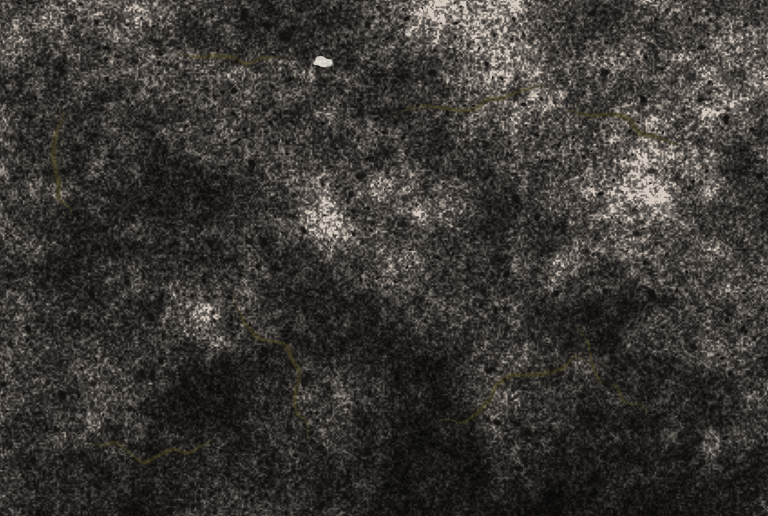
A WebGL 2 fragment shader for this texture:

```glsl
#version 300 es
precision highp float;
// Weathered dark stone: log-normal brightness built from patches, mottling
// and fine grain, then scattered pits in three sizes, thin olive veins that
// wander and taper, and one pale pebble. Lengths are in canvas heights.

#define MEDIAN_TONE 0.203
#define CONTRAST 0.56
#define PATCH_SCALE 5.0
#define MOTTLE_SCALE 27.0
#define GRAIN_SCALE 285.0
#define LIGHT_FALLOFF 1.3
#define PIT_RADIUS 0.0105
#define PIT_FILL 0.5
#define VEIN_WIDTH 0.0055
#define STONE_TINT vec3(1.045, 0.99, 0.935)
#define VEIN_COLOR vec3(0.27, 0.25, 0.135)
#define PIT_COLOR vec3(0.062, 0.056, 0.051)

uniform vec2 u_resolution;
out vec4 fragColor;

// Integer hash: three values in 0..1 per cell and seed
vec3 hash3(vec2 cell, uint seed) {
    uvec3 v = uvec3(uvec2(ivec2(cell)), seed) * 1664525u + 1013904223u;
    v.x += v.y * v.z; v.y += v.z * v.x; v.z += v.x * v.y;
    v ^= v >> 16u;
    v.x += v.y * v.z; v.y += v.z * v.x; v.z += v.x * v.y;
    return vec3(v >> 8u) / 16777216.0;
}

// Value noise in -1..1
float noise(vec2 p, uint seed) {
    vec2 c = floor(p), f = p - c;
    f = f * f * (3.0 - 2.0 * f);
    float low = mix(hash3(c, seed).x, hash3(c + vec2(1, 0), seed).x, f.x);
    float high = mix(hash3(c + vec2(0, 1), seed).x, hash3(c + vec2(1, 1), seed).x, f.x);
    return 2.0 * mix(low, high, f.y) - 1.0;
}

float fbm(vec2 p, uint seed) {
    float sum = 0.0, gain = 0.5;
    for (int i = 0; i < 4; i++) {
        sum += gain * noise(p, seed + uint(i));
        p = mat2(1.6, 1.2, -1.2, 1.6) * p + 3.7;
        gain *= 0.5;
    }
    return sum;
}

vec2 rotate(vec2 p, float angle) {
    float c = cos(angle), s = sin(angle);
    return vec2(c * p.x + s * p.y, c * p.y - s * p.x);
}

// Coverage of scattered, uneven elliptical pits
float pits(vec2 p, float cells, float fill, float radius, float wobble, uint seed) {
    float aa = 0.5 / u_resolution.y, cover = 0.0;
    vec2 home = floor(p * cells);
    for (int j = -1; j <= 1; j++)
    for (int i = -1; i <= 1; i++) {
        vec2 cell = home + vec2(i, j);
        vec3 place = hash3(cell, seed), form = hash3(cell, seed + 1u);
        vec2 d = rotate(p - (cell + place.xy) / cells, 6.2832 * form.x);
        d.y *= 1.0 + 0.9 * form.y;
        float r = radius * mix(0.4, 1.0, form.z * form.z);
        float dist = length(d) + 0.35 * r * wobble;
        float mask = 1.0 - smoothstep(0.55 * r - aa, 1.1 * r + aa, dist);
        mask += 0.22 * (1.0 - smoothstep(r, 1.9 * r, dist));
        cover = max(cover, mask * step(place.z, fill) * mix(0.65, 1.0, form.y));
    }
    return min(cover, 1.0);
}

// Coverage of wandering, tapered veins, one per slot of a 4 by 2 layout
float veins(vec2 p, float aspect) {
    float aa = 0.8 / u_resolution.y, cover = 0.0;
    for (int i = 0; i < 8; i++) {
        vec2 slot = vec2(i % 4, i / 4);
        vec3 place = hash3(slot, 71u), form = hash3(slot, 72u);
        vec2 center = (slot + 0.5 + 0.6 * (place.xy - 0.5)) * vec2(aspect / 4.0, 0.5);
        vec2 q = rotate(p - center, mix(-1.5, 0.5, form.x));
        float halfLength = mix(0.1, 0.21, form.y);
        float t = q.x / halfLength;
        float path = 0.05 * noise(vec2(q.x * 9.0, slot.x), 73u + uint(i))
                   + 0.012 * noise(vec2(q.x * 32.0, slot.y), 83u + uint(i));
        float taper = (1.0 - smoothstep(0.3, 1.0, abs(t))) * mix(0.55, 1.0, form.z);
        float width = VEIN_WIDTH * taper;
        float dist = abs(q.y - path) * 0.82;
        cover = max(cover, (1.0 - smoothstep(width * 0.5 - aa, width + aa, dist))
                           * smoothstep(0.0, 0.25, taper));
    }
    return cover;
}

void main() {
    vec2 p = gl_FragCoord.xy / u_resolution.y;
    float aspect = u_resolution.x / u_resolution.y;

    // Stone brightness
    float patches = fbm(p * PATCH_SCALE, 1u);
    float mottle = fbm(p * MOTTLE_SCALE, 11u);
    float grain = 1.1 * noise(p * GRAIN_SCALE, 21u) + 0.85 * noise(p * GRAIN_SCALE * 0.53, 22u);
    float stain = smoothstep(0.3, 0.6, fbm(p * 8.0 + 5.0, 31u));
    float level = LIGHT_FALLOFF * (p.y - 0.5) + 2.0 * patches + 1.25 * mottle + grain + 0.8 * stain;
    vec3 color = STONE_TINT * min(MEDIAN_TONE * exp(CONTRAST * level), 0.8);

    // Veins keep part of the grain
    color = mix(color, VEIN_COLOR * (1.0 + 0.2 * grain), 0.75 * veins(p, aspect));

    // Pits, large to small, denser in some regions
    float wobble = noise(p * 120.0, 41u);
    float fill = PIT_FILL * (1.0 + 0.7 * noise(p * 2.5, 42u));
    float pit = pits(p, 7.0, fill * 0.4, PIT_RADIUS * 1.6, wobble, 51u);
    pit = max(pit, pits(p, 18.0, fill, PIT_RADIUS, wobble, 53u));
    pit = max(pit, pits(p, 36.0, fill * 0.8, PIT_RADIUS * 0.5, wobble, 55u));
    color = mix(color, PIT_COLOR, 0.92 * pit);

    // Pale pebble
    vec2 d = rotate(p - vec2(0.42 * aspect, 0.88), -0.2) * vec2(1.0, 1.9);
    float pebble = 1.0 - smoothstep(0.016, 0.021, length(d) + 0.004 * wobble);
    color = mix(color, vec3(0.83, 0.81, 0.78) + 0.05 * grain, pebble);

    fragColor = vec4(color, 1.0);
}
```
